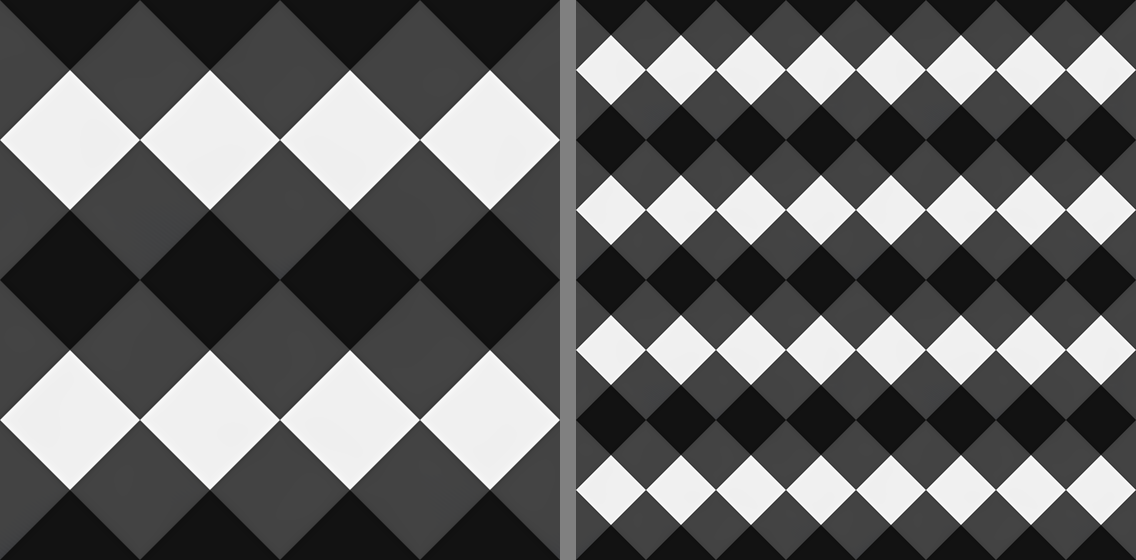
Left: one tile. Right: repeated 2 by 2.
A WebGL 2 fragment shader for this pattern:

```glsl
#version 300 es
precision highp float;
// Harlequin check: rows of white and black diamonds, four across and four down,
// on a charcoal ground. Each diamond is an L1 distance in a unit cell; thin
// shaded rims and a faint cool hatch, masked by wrapping noise, add the wear.
uniform vec2 u_resolution;
out vec4 fragColor;

const float TAU = 6.2831853;

// Unit gradient for a lattice point, wrapped to the given period
vec2 gradient(vec2 cell, float period) {
    cell = mod(cell, period);
    float h = fract(sin(dot(cell, vec2(127.1, 311.7))) * 4375.85);
    return vec2(cos(TAU * h), sin(TAU * h));
}

// Gradient noise that repeats every `period` units
float gradientNoise(vec2 p, float period) {
    vec2 i = floor(p), f = p - i;
    vec2 w = f * f * f * (f * (f * 6.0 - 15.0) + 10.0);
    vec2 e = vec2(1.0, 0.0);
    float a = dot(gradient(i, period), f);
    float b = dot(gradient(i + e.xy, period), f - e.xy);
    float c = dot(gradient(i + e.yx, period), f - e.yx);
    float d = dot(gradient(i + e.xx, period), f - e.xx);
    return mix(mix(a, b, w.x), mix(c, d, w.x), w.y);
}

void main() {
    vec2 uv = gl_FragCoord.xy / u_resolution;
    vec2 p = uv * 4.0;
    float pixel = 4.0 / min(u_resolution.x, u_resolution.y);

    // Signed distance to the nearest diamond, negative inside
    float row = floor(p.y + 0.5);
    vec2 q = abs(vec2(fract(p.x) - 0.5, p.y - row));
    float dist = (q.x + q.y - 0.5) * 0.7071;
    float isWhite = mod(row, 2.0);

    // Charcoal ground, slightly darker toward its edges
    float mottle = gradientNoise(uv * 8.0, 8.0);
    vec3 ground = vec3(0.264 + 0.006 * mottle);
    ground -= 0.02 * exp(-max(dist, 0.0) / 0.03);

    // Cool, finely hatched smudges above the black rows
    float above = 1.0 - smoothstep(0.15, 0.65, mod(p.y, 2.0));
    float smudge = above * smoothstep(-0.1, 0.4, gradientNoise(uv * 4.0 + 0.37, 4.0));
    float hatch = sin(TAU * dot(uv, vec2(96.0, 128.0)));
    ground += smudge * (vec3(-0.022, -0.016, -0.002) + 0.008 * hatch);

    // Dark hairline around the white diamonds
    float hairline = exp(-max(dist, 0.0) / 0.007) * isWhite;
    ground = mix(ground, vec3(0.14), 0.75 * hairline);

    // Diamond faces: white brightens at its rim, black deepens
    float rim = exp(min(dist, 0.0) / 0.02);
    vec3 white = vec3(0.94 + 0.005 * mottle + 0.05 * rim);
    vec3 black = vec3(0.07 - 0.015 * rim);
    vec3 face = mix(black, white, isWhite);

    float inside = 1.0 - smoothstep(-0.6 * pixel, 0.6 * pixel, dist);
    fragColor = vec4(mix(ground, face, inside), 1.0);
}
```
